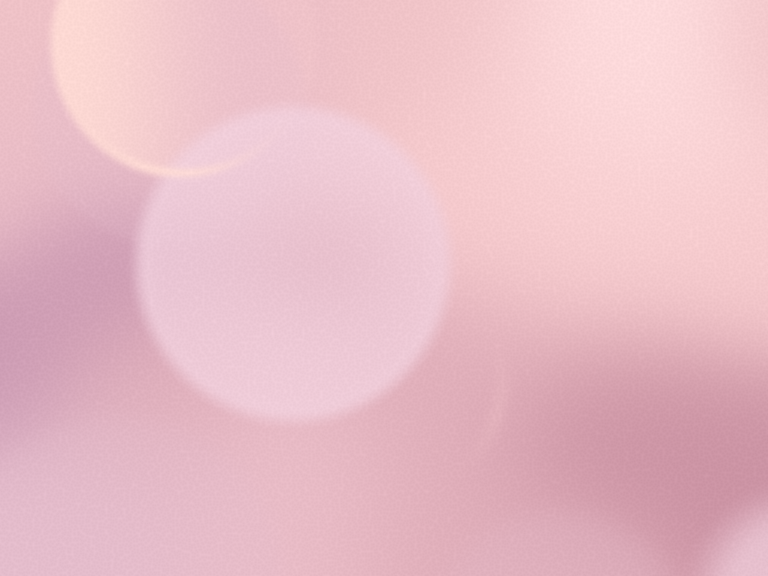
Give the GLSL for this background, as a Shadertoy shader.

```glsl
// Palette
const vec3 BLUSH  = vec3(0.995, 0.865, 0.870);
const vec3 PINK   = vec3(0.965, 0.795, 0.805);
const vec3 CORAL  = vec3(0.940, 0.765, 0.780);
const vec3 ROSE   = vec3(0.915, 0.740, 0.780);
const vec3 DUSTY  = vec3(0.875, 0.680, 0.725);
const vec3 WINE   = vec3(0.795, 0.575, 0.640);
const vec3 MAUVE  = vec3(0.790, 0.595, 0.695);
const vec3 LILAC  = vec3(0.895, 0.740, 0.800);
const vec3 PEARL  = vec3(0.950, 0.825, 0.875);
const vec3 PEACH  = vec3(1.000, 0.865, 0.835);

// Discs: centre and radius, in units of canvas height
const vec3 PEARL_DISC  = vec3(0.509, 0.542, 0.272);
const vec3 PEACH_DISC  = vec3(0.319, 0.922, 0.231);
const vec3 VEIL_DISC   = vec3(0.295, 0.812, 0.238);
const vec3 LOW_DISC    = vec3(0.205, -0.010, 0.285);
const vec3 ARC_DISC    = vec3(0.660, 0.345, 0.228);
const vec3 FLOOR_DISC  = vec3(0.970, -0.110, 0.220);
const vec3 CORNER_DISC = vec3(1.390, -0.040, 0.165);

const float GLOW_SPREAD = 0.215;
const float GRAIN_CELLS = 190.0;
const float GRAIN = 0.030;

float glow(vec2 p, vec2 centre, vec2 spread) {
    vec2 d = (p - centre) / spread;
    return exp(-dot(d, d));
}

// Adds one colour to a weighted average held as (colour sum, weight sum)
void addGlow(inout vec4 sum, vec2 p, vec2 centre, float scale, vec3 colour) {
    sum += vec4(colour, 1.0) * glow(p, centre, vec2(GLOW_SPREAD * scale));
}

// Signed distance to a disc, negative inside
float discDistance(vec2 p, vec3 disc) {
    return length(p - disc.xy) - disc.z;
}

float discMask(vec2 p, vec3 disc, float blur) {
    return 1.0 - smoothstep(-blur, blur, discDistance(p, disc));
}

float rim(vec2 p, vec3 disc, float width) {
    float d = (discDistance(p, disc) + width) / width;
    return exp(-d * d);
}

vec2 hash2(vec2 cell) {
    vec3 q = fract(cell.xyx * vec3(0.1031, 0.1030, 0.0973));
    q += dot(q, q.yzx + 33.33);
    return fract((q.xx + q.yz) * q.zy);
}

// Distance to the nearest scattered point
float cellular(vec2 p) {
    vec2 cell = floor(p);
    float nearest = 2.0;
    for (int y = -1; y <= 1; y++) {
        for (int x = -1; x <= 1; x++) {
            vec2 neighbour = cell + vec2(x, y);
            nearest = min(nearest, length(neighbour + hash2(neighbour) - p));
        }
    }
    return nearest;
}

vec3 backdrop(vec2 p) {
    vec4 sum = vec4(PINK, 1.0) * 0.01;
    // Bright upper right
    addGlow(sum, p, vec2(1.10, 0.84), 1.10, BLUSH);
    addGlow(sum, p, vec2(1.38, 0.90), 0.65, CORAL);
    addGlow(sum, p, vec2(0.70, 0.94), 0.95, CORAL);
    addGlow(sum, p, vec2(1.06, 0.58), 1.00, PINK);
    addGlow(sum, p, vec2(1.33, 0.56), 0.80, PINK);
    addGlow(sum, p, vec2(0.82, 0.66), 0.80, PINK);
    // Rosy left side with a slanting shadow
    addGlow(sum, p, vec2(0.02, 0.98), 1.00, CORAL);
    addGlow(sum, p, vec2(0.38, 0.92), 0.90, ROSE);
    addGlow(sum, p, vec2(0.02, 0.74), 0.90, ROSE);
    addGlow(sum, p, vec2(0.00, 0.37), 0.65, MAUVE);
    addGlow(sum, p, vec2(0.16, 0.51), 0.65, MAUVE);
    addGlow(sum, p, vec2(0.26, 0.33), 0.75, DUSTY);
    // Lower band
    addGlow(sum, p, vec2(0.14, 0.10), 1.00, LILAC);
    addGlow(sum, p, vec2(0.50, 0.12), 1.00, ROSE);
    addGlow(sum, p, vec2(0.78, 0.36), 0.85, DUSTY);
    addGlow(sum, p, vec2(0.80, 0.06), 0.85, DUSTY);
    // Dark lower right
    addGlow(sum, p, vec2(1.07, 0.24), 0.85, WINE);
    addGlow(sum, p, vec2(1.27, 0.17), 0.95, WINE);
    addGlow(sum, p, vec2(1.02, 0.00), 0.70, DUSTY);
    return sum.rgb / sum.a;
}

void mainImage(out vec4 fragColor, in vec2 fragCoord) {
    vec2 p = fragCoord / iResolution.y;
    vec3 colour = backdrop(p);

    // Faint discs along the bottom
    colour = mix(colour, LILAC, 0.25 * discMask(p, LOW_DISC, 0.030));
    colour = mix(colour, LILAC, 0.25 * discMask(p, FLOOR_DISC, 0.040));
    colour = mix(colour, PEARL, 0.70 * discMask(p, CORNER_DISC, 0.055));

    // Thin warm arc on the right of a hidden disc
    float arcSide = glow(p, vec2(0.87, 0.28), vec2(0.06, 0.09));
    colour = mix(colour, PINK, 0.22 * arcSide * rim(p, ARC_DISC, 0.016));

    // Peach disc, lit from the left
    float peach = discMask(p, PEACH_DISC, 0.012);
    float lit = 1.0 - smoothstep(0.10, 0.46, p.x);
    colour = mix(colour, PINK, 0.28 * peach);
    colour = mix(colour, PEACH, 0.85 * lit * peach);

    // Thin veil overlapping both discs
    colour = mix(colour, LILAC, 0.22 * discMask(p, VEIL_DISC, 0.014) * (1.0 - peach * lit));

    // Large pearl disc with a soft shaded heart
    float pearl = discMask(p, PEARL_DISC, 0.020);
    float heart = glow(p, vec2(0.56, 0.57), vec2(0.18, 0.13));
    colour = mix(colour, mix(PEARL, LILAC, 0.75 * heart), 0.74 * pearl);
    colour = mix(colour, PEARL, 0.15 * rim(p, PEARL_DISC, 0.018));

    // Bright lower rim of the peach disc, shining through
    float lowerRim = glow(p, vec2(0.29, 0.70), vec2(0.13, 0.10));
    colour = mix(colour, PEACH, 0.80 * lowerRim * rim(p, PEACH_DISC, 0.009));

    colour += GRAIN * (cellular(p * GRAIN_CELLS) - 0.45);
    fragColor = vec4(clamp(colour, 0.0, 1.0), 1.0);
}
```
